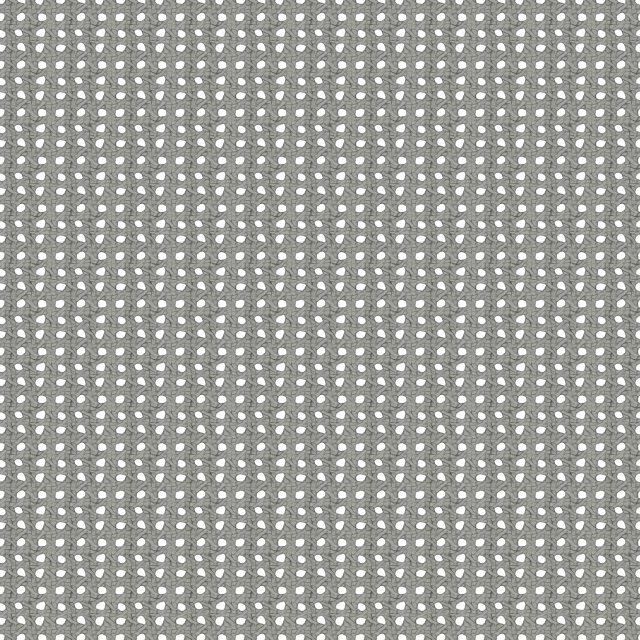
Give the GLSL for this pattern, as a Shadertoy shader.

```glsl
// Grey woven cane webbing: paired uprights and rails, crossed by diagonals around white holes.

const vec2  GRID       = vec2(32.0, 40.2);   // holes across and down
const vec2  PHASE      = vec2(-0.04, 0.05);  // hole offset from the top left corner, in cells
const float TILE       = 3.0;                // cells before the irregularities repeat
const float UPRIGHT_W  = 0.285;              // half widths, in cells
const float RAIL_W     = 0.25;
const float DIAGONAL_W = 0.16;
const float SEAM_W     = 0.035;
const float WARP       = 0.22;               // bending of the strands
const float FRAY       = 0.09;               // unevenness of their edges
const float GRAIN      = 0.07;
const float TONE_RANGE = 0.05;               // difference between strands
const vec3  FACE  = vec3(0.625, 0.625, 0.603);
const vec3  EDGE  = vec3(0.55, 0.55, 0.53);
const vec3  SEAM  = vec3(0.27, 0.28, 0.26);
const vec3  HOLE  = vec3(0.995);
const int   SAMPLES = 2;                     // per axis

float hash(vec2 p) {
    vec3 q = fract(p.xyx * vec3(0.1031, 0.1030, 0.0973));
    q += dot(q, q.yzx + 33.33);
    return fract((q.x + q.y) * q.z);
}

// Slope at a lattice corner, wrapped so the noise repeats
float slope(vec2 corner, vec2 offset, float period, float seed) {
    vec2 wrapped = floor(mod(corner + 0.5, period));
    float angle = 6.2832 * hash(wrapped + seed);
    return dot(vec2(cos(angle), sin(angle)), offset);
}

float gradientNoise(vec2 p, float period, float seed) {
    vec2 i = floor(p), f = p - i;
    vec2 s = f * f * f * (f * (f * 6.0 - 15.0) + 10.0);
    vec2 e = vec2(1.0, 0.0);
    float low  = mix(slope(i, f, period, seed), slope(i + e.xy, f - e.xy, period, seed), s.x);
    float high = mix(slope(i + e.yx, f - e.yx, period, seed), slope(i + e.xx, f - e.xx, period, seed), s.x);
    return mix(low, high, s.y);
}

vec2 noise2(vec2 p, float period, float seed) {
    return vec2(gradientNoise(p, period, seed), gradientNoise(p, period, seed + 41.0));
}

float strandTone(float index, float seed) {
    return TONE_RANGE * (hash(vec2(floor(mod(index + 0.5, TILE)), seed)) - 0.5);
}

// Lays a strand over the cane (premultiplied); a split above zero makes it a pair
void lay(inout vec4 cane, float d, float halfW, float split, float aa, float tone, float seam) {
    float across = abs(abs(d) - split);
    float plyW = halfW - split;
    float cover = 1.0 - smoothstep(-aa, aa, abs(d) - halfW);
    vec3 colour = mix(FACE, EDGE, smoothstep(0.3, 0.85, across / plyW)) + tone;
    colour = mix(colour, SEAM, seam * smoothstep(plyW - SEAM_W - aa, plyW, across));
    cane = mix(cane, vec4(colour, 1.0), cover);
}

vec3 weave(vec2 uv, vec2 pixel) {
    vec2 p = (uv - vec2(0.0, 1.0)) * GRID + PHASE;

    // Bend the grid, with holes centred on whole numbers
    vec2 w = p + WARP * noise2(p + 0.37, TILE, 3.0)
               + FRAY * noise2(p * 3.0, TILE * 3.0, 17.0);
    vec2 fromHole = w - round(w);
    vec2 pair = fract(w) - 0.5;
    float rise = w.x - w.y, fall = w.x + w.y;
    float aaDiagonal = length(pixel);

    // Seam depth and tone of each strand
    float seam = clamp(0.5 + 1.2 * gradientNoise(p * 2.0 + 0.5, TILE * 2.0, 29.0), 0.1, 1.0);
    float grain = GRAIN * gradientNoise(p * 6.0, TILE * 6.0, 53.0);
    float uprightTone = strandTone(floor(w.x), 5.0) + grain;
    float railTone = strandTone(floor(w.y), 9.0) + grain;
    float riseTone = strandTone(floor(rise), 13.0) + grain + 0.012;
    float fallTone = strandTone(floor(fall), 21.0) + grain;

    bool besideHole = abs(fromHole.x) > abs(fromHole.y);
    bool uprightOver = mod(floor(w.x * 2.0) + floor(w.y * 2.0), 2.0) < 0.5;
    vec4 cane = vec4(0.0);

    // Diagonal passing beneath
    if (besideHole) lay(cane, fract(rise) - 0.5, DIAGONAL_W, 0.0, aaDiagonal, riseTone, seam);
    else            lay(cane, fract(fall) - 0.5, DIAGONAL_W, 0.0, aaDiagonal, fallTone, seam);

    // Uprights and rails, over and under in turn
    if (uprightOver) lay(cane, pair.y, RAIL_W, RAIL_W * 0.5, pixel.y, railTone, seam);
    lay(cane, pair.x, UPRIGHT_W, UPRIGHT_W * 0.5, pixel.x, uprightTone, seam);
    if (!uprightOver) lay(cane, pair.y, RAIL_W, RAIL_W * 0.5, pixel.y, railTone, seam);

    // Diagonal passing above
    if (besideHole) lay(cane, fract(fall) - 0.5, DIAGONAL_W, 0.0, aaDiagonal, fallTone, seam);
    else            lay(cane, fract(rise) - 0.5, DIAGONAL_W, 0.0, aaDiagonal, riseTone, seam);

    return cane.rgb + HOLE * (1.0 - cane.a);
}

void mainImage(out vec4 fragColor, in vec2 fragCoord) {
    vec2 pixel = 0.5 * GRID / iResolution.xy;
    vec3 sum = vec3(0.0);
    for (int j = 0; j < SAMPLES; j++)
    for (int i = 0; i < SAMPLES; i++) {
        vec2 offset = (vec2(i, j) + 0.5) / float(SAMPLES) - 0.5;
        sum += weave((fragCoord + offset) / iResolution.xy, pixel);
    }
    fragColor = vec4(sum / float(SAMPLES * SAMPLES), 1.0);
}
```
